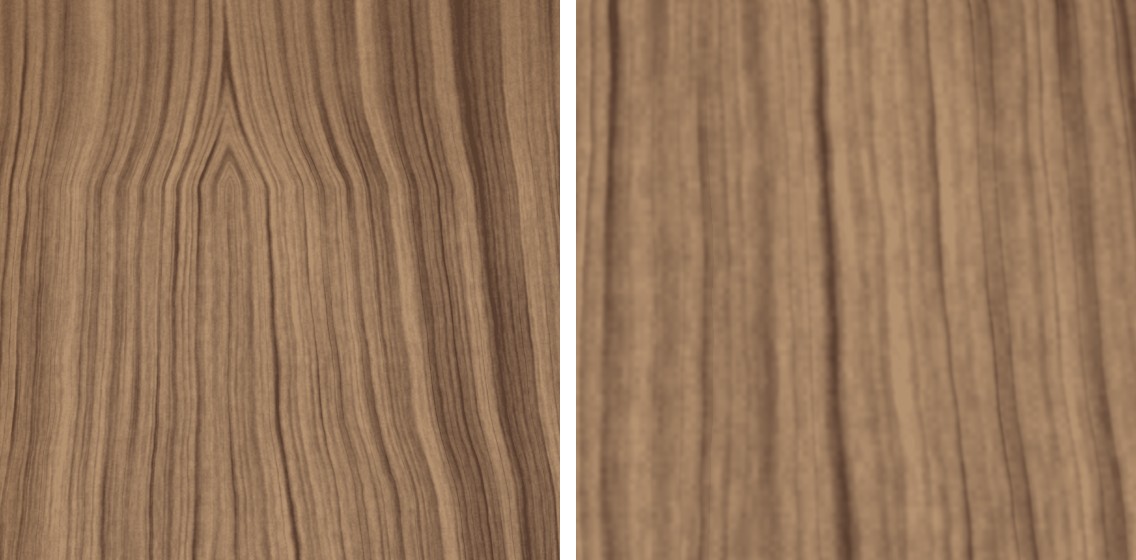
Left: the whole. Right: its middle third, enlarged.
A Shadertoy shader for this texture:

```glsl
// Walnut veneer: near-vertical grain that parts around a pointed arch.
// The canvas is warped into a coordinate across the growth rings, then
// cellular veins, broad colour zones and fine fibres are laid along it.

float hash(vec2 p) {
    return fract(sin(dot(p, vec2(12.99, 78.23))) * 43758.5);
}

float noise(vec2 p) {
    vec2 cell = floor(p), f = fract(p);
    f = f * f * (3.0 - 2.0 * f);
    return mix(mix(hash(cell), hash(cell + vec2(1, 0)), f.x),
               mix(hash(cell + vec2(0, 1)), hash(cell + vec2(1, 1)), f.x), f.y);
}

// Flat-topped bump across the rings
float zone(float ring, float centre, float halfWidth) {
    float d = (ring - centre) / halfWidth;
    return exp(-d * d * d * d);
}

// One-dimensional cellular noise: a dark vein per cell, sharp on one flank
float veins(float ring, float count, float soft, float seed) {
    float p = ring * count, id = floor(p), dark = 0.0;
    for (float i = -1.0; i <= 1.0; i++) {
        float cell = id + i;
        float chance = hash(vec2(cell, seed));
        float d = p - cell - 0.2 - 0.6 * hash(vec2(cell, seed + 3.0));
        float width = mix(0.06, 0.19, chance * chance);
        if (d * (ring - 0.41) < 0.0) width *= 1.9;
        float blurred = length(vec2(width, soft * count));
        float strength = 0.35 + 0.65 * hash(vec2(cell, seed + 7.0));
        dark = max(dark, strength * width / blurred * exp(-d * d / (blurred * blurred)));
    }
    return dark;
}

// Lightness of the wood at a ring coordinate and height
float grain(float ring, float y) {
    float soft = 0.0006 + 0.0024 * smoothstep(0.68, 1.0, y);
    float sharp = 1.0 - 0.6 * smoothstep(0.65, 1.0, y);
    float fade = 0.5 + 0.75 * noise(vec2(ring * 60.0, y * 7.0));

    float darkZones = zone(ring, 0.763, 0.042) + zone(ring, 0.885, 0.036)
                    + 0.7 * zone(ring, 0.085, 0.028) + 0.5 * zone(ring, 0.675, 0.014);
    float lightZones = zone(ring, 0.134, 0.015) + zone(ring, 0.709, 0.015)
                     + zone(ring, 0.938, 0.018) + 0.5 * zone(ring, 0.825, 0.014)
                     + 0.35 * zone(ring, 0.41, 0.05);
    float calm = min(lightZones, 1.0);

    float tone = 0.86 - 0.33 * darkZones + 0.19 * lightZones;
    tone -= 0.75 * veins(ring, 30.0, soft, 1.0) * fade
          * (1.0 - 0.65 * calm - 0.35 * min(darkZones, 1.0));
    tone -= 0.36 * veins(ring, 80.0, soft, 20.0) * fade * (1.0 - 0.5 * calm);
    // A dark pair of rings flanks the heart
    tone -= 0.34 * zone(abs(ring - 0.418), 0.06, 0.0055) * fade;

    // Fibres: broad bands, long streaks, then short pores
    tone += 0.20 * (noise(vec2(ring * 26.0 + 4.0, y * 1.5)) - 0.5);
    tone += 0.16 * (noise(vec2(ring * 80.0 + 9.0, y * 3.0)) - 0.5);
    tone += 0.24 * sharp * (noise(vec2(ring * 230.0, y * 9.0)) - 0.5);
    tone += 0.20 * sharp * (noise(vec2(ring * 300.0, y * 70.0)) - 0.5);
    return tone;
}

void mainImage(out vec4 fragColor, in vec2 fragCoord) {
    vec2 uv = fragCoord / iResolution.xy;
    float x = uv.x, y = uv.y;

    // Grain spreads outward below the arch, with a slight kink low down
    float fall = max(0.68 - y, 0.0);
    fall *= fall / (fall + 0.04) / 0.64;
    float spread = 0.78 * fall + 0.22 * (1.0 - smoothstep(0.10, 0.28, y));
    float side = sin(3.6 * (x - 0.38));
    x -= spread * 0.1 * side * (side < 0.0 ? 0.5 : 1.0);

    // Slow drift from layered sines, then irregular local wobble
    x += 0.0011 * sin(y * 15.0 + x * 23.0) + 0.0005 * sin(y * 43.0 - x * 60.0);
    x += 0.0040 * (noise(vec2(x * 24.0, y * 11.0)) - 0.5);
    x += 0.0016 * (noise(vec2(x * 70.0, y * 45.0)) - 0.5);

    // Above the arch, rings close toward the axis
    float rise = max(y - 0.66, 0.0);
    rise *= rise / (rise + 0.03);
    float closing = 0.072 * (1.0 - exp(-rise / 0.1));
    float d = x - 0.41 + 0.03 * rise;
    float q = sqrt(d * d + 0.0003 * closing) + closing * exp(-5.0 * d * d);

    // Mirror the rings inside the arch, let both flanks differ outside it
    float tone = grain(0.41 + q, y);
    if (d < 0.0) {
        float ownSide = smoothstep(0.035, 0.055, q) * smoothstep(0.0, 0.03, -d);
        ownSide = max(ownSide, 1.0 - smoothstep(0.58, 0.66, y));
        tone = mix(tone, grain(0.41 - q, y), ownSide);
    }

    // Uneven light: dim toward the top and the sides
    tone -= 0.14 * smoothstep(0.55, 1.0, y);
    tone -= 0.12 * smoothstep(0.2, 0.55, abs(uv.x - 0.42));
    tone += 0.08 * (noise(uv * vec2(5.0, 4.0)) - 0.5);

    // Faint cross figure and dust-fine speckle
    tone += 0.06 * (noise(uv * vec2(30.0, 150.0)) - 0.5);
    tone += 0.15 * (noise(uv * 300.0) - 0.5);

    vec3 vein = vec3(0.385, 0.275, 0.210);
    vec3 sapwood = vec3(0.690, 0.555, 0.425);
    vec3 wood = mix(vein, sapwood, clamp(tone, -0.1, 1.05));

    // Warmer at the left edge and in the upper half
    float warmth = 0.5 * (1.0 - smoothstep(0.0, 0.15, uv.x)) + 0.5 * smoothstep(0.4, 1.0, y);
    wood *= mix(vec3(1), vec3(1.01, 0.99, 0.94), warmth);
    fragColor = vec4(wood, 1.0);
}
```
